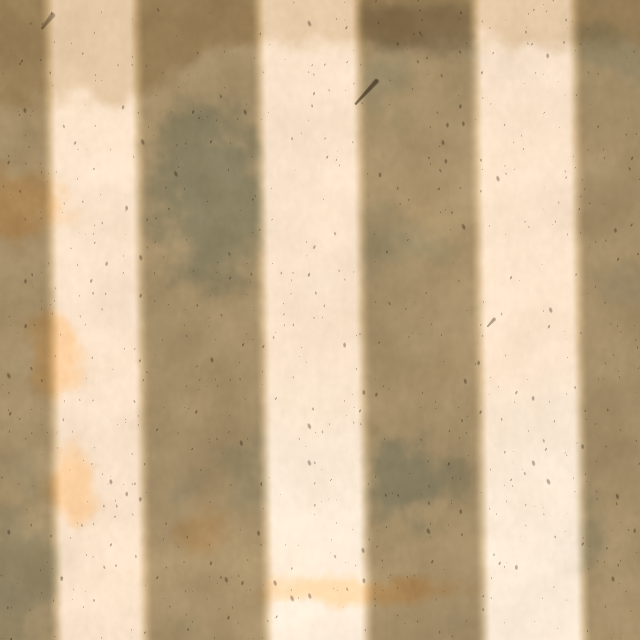
Give the GLSL for this texture, as a three.js fragment shader.

```glsl
#define PITCH 0.338
#define FIRST_CENTER 0.151
#define HALF_WIDTH 0.070
#define WIDTH_GAIN 0.0085
#define LEAN 0.015
#define SOFTNESS 0.013
#define MOTTLE 0.065
#define GRAIN 0.035
#define SHADE vec3(0.645, 0.555, 0.412)
#define LIT vec3(0.980, 0.890, 0.790)
#define RUST vec3(1.02, 0.91, 0.76)
#define MOSS vec3(0.84, 0.90, 0.93)

varying vec2 vUv;

vec2 hash2(vec2 p) {
  vec3 q = fract(p.xyx * vec3(0.1031, 0.1030, 0.0973));
  q += dot(q, q.yzx + 33.33);
  return fract((q.xx + q.yz) * q.zy);
}

float corner(vec2 cell, vec2 f, vec2 o) {
  return dot(hash2(cell + o) * 2.0 - 1.0, f - o);
}

float gradientNoise(vec2 p) {
  vec2 cell = floor(p), f = fract(p);
  vec2 u = f * f * f * (f * (f * 6.0 - 15.0) + 10.0);
  float low = mix(corner(cell, f, vec2(0.0)), corner(cell, f, vec2(1.0, 0.0)), u.x);
  float high = mix(corner(cell, f, vec2(0.0, 1.0)), corner(cell, f, vec2(1.0)), u.x);
  return 1.6 * mix(low, high, u.y);
}

float fbm(vec2 p) {
  float sum = 0.0, gain = 0.6;
  for (int i = 0; i < 4; i++) {
    sum += gain * gradientNoise(p);
    p = p * 2.03 + 17.3;
    gain *= 0.5;
  }
  return sum;
}

// Soft elliptical stain with a ragged rim
float stain(vec2 p, vec2 center, vec2 radius, float rag) {
  return 1.0 - smoothstep(0.45, 1.15, length((p - center) / radius) + rag);
}

// Tapered scratch between two points
float scratch(vec2 p, vec2 a, vec2 b, float width) {
  vec2 d = b - a;
  float t = clamp(dot(p - a, d) / dot(d, d), 0.0, 1.0);
  float w = width * (0.5 + 0.5 * t);
  return 1.0 - smoothstep(0.3 * w, w, length(p - a - d * t));
}

// Sparse pits, one candidate per grid cell
float pits(vec2 p, float cells, float density) {
  vec2 q = p * cells, cell = floor(q);
  vec2 pick = hash2(cell + cells), place = 0.3 + 0.4 * hash2(cell + 71.0);
  vec2 d = fract(q) - place;
  d.x += d.y * (pick.y - 0.7);
  float size = mix(0.08, 0.22, pick.y);
  float dist = length(d * vec2(1.5, 0.9));
  return step(pick.x, density) * (1.0 - smoothstep(size * 0.3, size, dist));
}

void main() {
  vec2 p = vUv;
  float broad = fbm(p * vec2(3.5, 5.0) + 4.0);
  float rough = fbm(p * 13.0 + 31.0);
  float fine = fbm(p * vec2(85.0, 60.0));

  // Leaning bars of light with a blurred rim
  float x = p.x - FIRST_CENTER + LEAN * (p.y - 0.5);
  float bar = floor(x / PITCH + 0.5);
  float halfWidth = HALF_WIDTH + WIDTH_GAIN * clamp(bar, 0.0, 1.0);
  float edge = halfWidth - abs(x - bar * PITCH) + 0.0015 * rough;
  float light = smoothstep(-SOFTNESS, SOFTNESS, edge);
  float rim = 4.0 * light * (1.0 - light);
  vec3 color = mix(SHADE, LIT, light);
  color *= mix(vec3(1.0), vec3(0.99, 0.97, 0.91), rim);

  // Mottled plaster, paler toward the foot of the bars
  float variation = mix(1.0, 0.45, light);
  color *= 1.0 + variation * MOTTLE * (1.6 * broad + rough);
  color *= 1.0 + vec3(0.2, 0.5, 1.0) * 0.05 * rough * variation;
  float foot = 1.0 - smoothstep(0.15, 0.5, p.y + 0.15 * broad);
  color += light * foot * smoothstep(0.25, 0.4, p.x) * vec3(0.012, 0.035, 0.055);

  // Sooty band along the top
  float sootLine = mix(0.84, 0.925, smoothstep(0.18, 0.4, p.x)) + 0.035 * rough;
  float soot = smoothstep(-0.015, 0.025, p.y - sootLine);
  color *= mix(vec3(1.0), vec3(0.92, 0.89, 0.83), soot);
  float smoke = stain(p, vec2(0.67, 0.955), vec2(0.16, 0.05), 0.45 * rough);
  color *= 1.0 - 0.16 * smoke * (1.0 - light);

  // Damp and rust stains
  float rag = 0.7 * rough;
  float damp = stain(p, vec2(0.33, 0.70), vec2(0.11, 0.16), rag);
  damp += 0.7 * stain(p, vec2(0.64, 0.25), vec2(0.09, 0.08), 1.6 * rag);
  damp += 0.7 * stain(p, vec2(0.03, 0.10), vec2(0.08, 0.13), rag);
  damp += 0.6 * smoothstep(0.15, 0.55, fbm(p * 6.0 + 52.0));
  color *= mix(vec3(1.0), MOSS, min(damp, 1.0) * (1.0 - 0.85 * light));
  float rust = stain(p, vec2(0.56, 0.075), vec2(0.16, 0.027), rag);
  rust += stain(p, vec2(0.08, 0.44), vec2(0.05, 0.07), rag);
  rust += stain(p, vec2(0.11, 0.245), vec2(0.045, 0.06), rag);
  rust += stain(p, vec2(0.03, 0.69), vec2(0.08, 0.06), rag);
  rust += 0.6 * stain(p, vec2(0.32, 0.17), vec2(0.05, 0.05), rag);
  color *= mix(vec3(1.0), RUST, 0.8 * min(rust, 1.0));

  // Grain, pits and scratches
  color *= 1.0 + GRAIN * fine * (1.0 - 0.3 * light);
  float wear = 0.0;
  for (int i = 0; i < 3; i++) {
    float level = float(i);
    wear += (0.32 - 0.05 * level) * pits(p + level * 0.37, 38.0 + 23.0 * level, 0.07);
  }
  wear += 0.5 * scratch(p, vec2(0.556, 0.838), vec2(0.588, 0.873), 0.0055);
  wear += 0.35 * scratch(p, vec2(0.762, 0.490), vec2(0.772, 0.501), 0.004);
  wear += 0.35 * scratch(p, vec2(0.066, 0.956), vec2(0.082, 0.976), 0.006);
  color *= 1.0 - min(wear, 0.6) * vec3(0.85, 0.9, 0.95);

  gl_FragColor = vec4(clamp(color, 0.0, 1.0), 1.0);
}
```
